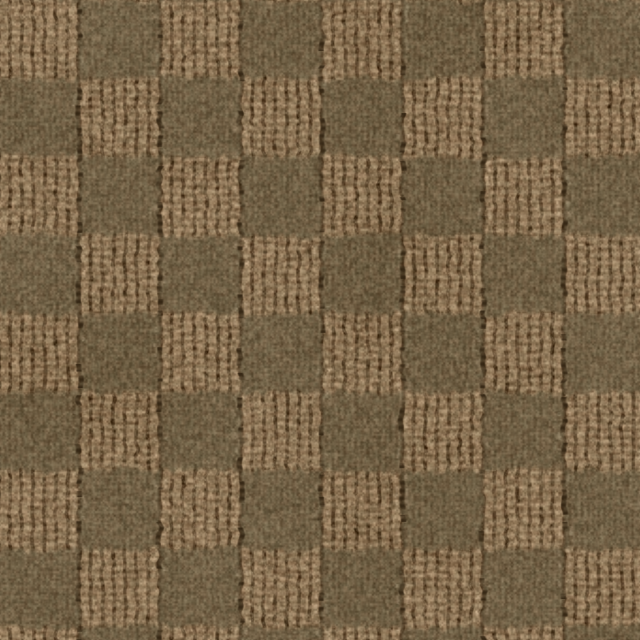
This texture is drawn by a Shadertoy shader. Its source:

```glsl
// Woven carpet: checker of ribbed tan and flat olive squares with frayed dark seams.

const float TAU = 6.2831853;

float hash(vec2 p) {
    vec3 q = fract(p.xyx * 0.1031);
    q += dot(q, q.yzx + 33.33);
    return fract((q.x + q.y) * q.z);
}

float noise(vec2 p) {
    vec2 i = floor(p), f = fract(p);
    f = f * f * (3.0 - 2.0 * f);
    return mix(mix(hash(i), hash(i + vec2(1, 0)), f.x),
               mix(hash(i + vec2(0, 1)), hash(i + vec2(1, 1)), f.x), f.y);
}

// Rounded wave, 0 at whole numbers and 1 halfway between
float wave(float x) {
    return 0.5 - 0.5 * cos(TAU * x);
}

void mainImage(out vec4 fragColor, in vec2 fragCoord) {
    vec2 uv = fragCoord / iResolution.xy;

    // Square grid counted from the top left, bent slightly by the weave
    vec2 p = vec2(uv.x, 1.0 - uv.y) * vec2(7.92, 8.16) + vec2(0.02, 0.0);
    p.x += 0.035 * (noise(p * vec2(3.0, 11.0)) - 0.5);
    p.y += 0.05 * (noise(p * vec2(2.0, 1.0) + 40.0) - 0.5);

    // Checker with soft sides and tufted upper and lower edges
    float tuft = 0.07 * (noise(vec2(p.x * 14.0, floor(p.y + 0.5) * 9.0)) - 0.5);
    vec2 side = sin(0.5 * TAU * (p + vec2(0.0, tuft)));
    side = clamp(side / vec2(0.05, 0.10), -1.0, 1.0);
    float tan_ = 0.5 + 0.5 * side.x * side.y;

    // Tan squares: seven cords of staggered knots
    float cord = floor(p.x * 7.0);
    float knot = wave(p.y * 10.0 + 0.4 * hash(vec2(cord, floor(p.y))));
    float groove = smoothstep(0.45, 0.0, wave(p.x * 7.0));
    groove *= 0.35 + 0.9 * noise(p * vec2(7.0, 20.0) + 7.0);
    vec3 ribbed = vec3(0.56, 0.465, 0.345) + 0.07 * (knot - 0.5);
    ribbed -= vec3(0.19, 0.18, 0.16) * groove;

    // Olive squares: fine, faint ribs
    float fineRib = wave(p.x * 14.0) - 0.5;
    vec3 flatPile = vec3(0.432, 0.367, 0.263) + 0.035 * fineRib;
    flatPile += 0.015 * (wave(p.y * 16.0) - 0.5);

    vec3 color = mix(flatPile, ribbed, tan_);

    // Yarn grain in two sizes, and slow wear
    float grain = 0.55 * noise(uv * vec2(200.0, 180.0))
                + 0.45 * noise(uv * 340.0 + 91.0) - 0.5;
    color += grain * mix(0.21, 0.30, tan_) * vec3(1.0, 0.97, 0.88);
    color += 0.03 * (noise(uv * 5.0 + 3.0) - 0.5);
    color.r += 0.025 * (noise(uv * 150.0 + 17.0) - 0.5);

    // Vertical seams: broken dark stitches, heavier on some squares
    float seam = floor(p.x + 0.5);
    float offset = 0.03 * (noise(vec2(seam * 23.0, p.y * 8.0)) - 0.5);
    float d = abs(p.x - seam + offset);
    float fray = noise(vec2(seam * 17.0, p.y * 13.0));
    fray += 0.5 * (noise(vec2(seam * 31.0, p.y * 1.7 + 5.0)) - 0.5);
    float hole = smoothstep(0.48, 0.80, fray) * smoothstep(0.048, 0.014, d);
    hole *= 0.5 + 0.5 * wave(p.y * 10.0);
    float crease = 0.22 * smoothstep(0.05, 0.0, d);
    float inside = step(0.5, seam);
    color = mix(color, vec3(0.19, 0.135, 0.065), inside * max(0.9 * hole, crease));

    // Pale loose loops beside the seams
    float loops = smoothstep(0.62, 0.85, noise(vec2(seam * 11.0, p.y * 15.0)));
    color += inside * 0.08 * loops * smoothstep(0.035, 0.0, abs(d - 0.065));

    fragColor = vec4(clamp(color, 0.0, 1.0), 1.0);
}
```
